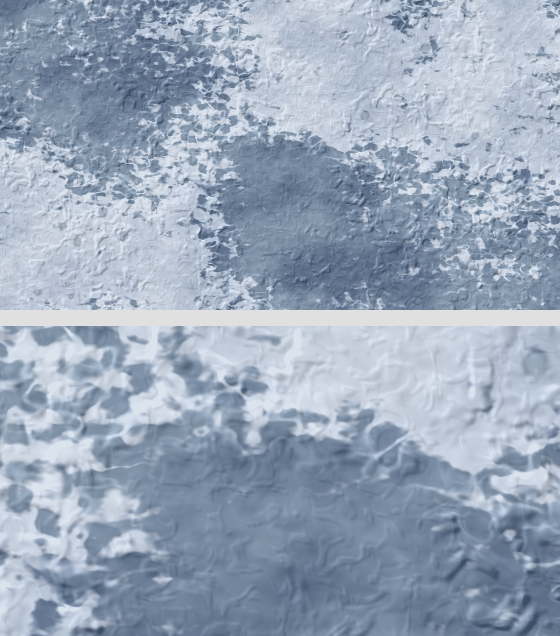
Top: the whole. Bottom: its middle third, enlarged.
Give the GLSL for this texture, as a WebGL 2 fragment shader.

```glsl
#version 300 es
precision highp float;

uniform vec2 u_resolution;
out vec4 fragColor;

float hash(vec2 p) {
  return fract(sin(dot(p, vec2(127.1, 311.7))) * 43758.5453);
}

float noise(vec2 p) {
  vec2 i = floor(p), f = fract(p);
  f = f * f * (3.0 - 2.0 * f);
  float low = mix(hash(i), hash(i + vec2(1.0, 0.0)), f.x);
  float high = mix(hash(i + vec2(0.0, 1.0)), hash(i + vec2(1.0, 1.0)), f.x);
  return mix(low, high, f.y);
}

float fbm(vec2 p, int octaves) {
  float sum = 0.0, amplitude = 0.5, total = 0.0;
  mat2 turn = mat2(1.6, 1.2, -1.2, 1.6);
  for (int i = 0; i < octaves; i++) {
    sum += amplitude * noise(p);
    total += amplitude;
    amplitude *= 0.5;
    p = turn * p + 17.3;
  }
  return sum / total;
}

vec2 warp(vec2 p, float scale, float amount) {
  vec2 offset = vec2(noise(p * scale), noise(p * scale + 41.7)) - 0.5;
  return p + amount * offset;
}

// Wide patches gathered along a falling diagonal, positive where worn
float wornField(vec2 p) {
  float diagonal = (p.y - 0.80 + 0.52 * p.x) / 1.13;
  float band = exp(-pow(diagonal / 0.31, 2.0));
  band *= 1.0 - 0.8 * smoothstep(1.25, 1.6, p.x);
  float patches = fbm(warp(p, 5.0, 0.12) * vec2(2.8, 3.6) + 7.4, 5) - 0.5;
  return 0.55 * (band - 0.5) + 1.7 * patches;
}

// Bright net of thin curled ridges
float crackle(vec2 p, float scale) {
  float n = fbm(warp(p, scale * 0.6, 0.02) * vec2(0.85, 1.15) * scale, 2);
  return smoothstep(0.76, 0.98, 1.0 - abs(2.0 * n - 1.0));
}

// Raised flakes
float flakeHeight(vec2 p, float scale) {
  float n = fbm(warp(p, scale * 0.5, 0.025) * scale + 23.0, 2);
  return smoothstep(0.46, 0.74, n);
}

// Slope of the flakes towards a light at the upper left
float relief(vec2 p, float scale, float reach) {
  vec2 e = reach * vec2(-0.7, 0.7);
  return flakeHeight(p - e, scale) - flakeHeight(p + e, scale);
}

// Sparse round blisters: x is the disc, y is the rim
vec2 blisters(vec2 p, float scale, float share) {
  vec2 cell = floor(p * scale), result = vec2(0.0);
  for (int y = -1; y <= 1; y++) {
    for (int x = -1; x <= 1; x++) {
      vec2 id = cell + vec2(x, y);
      vec2 center = id + vec2(hash(id + 3.1), hash(id + 8.7));
      float radius = mix(0.06, 0.17, pow(hash(id + 5.3), 2.0));
      float d = length(p * scale - center) - radius;
      d += 0.10 * (noise(p * scale * 6.0) - 0.5);
      float present = step(hash(id + 12.9), share);
      result.x = max(result.x, present * smoothstep(0.03, -0.03, d));
      result.y = max(result.y, present * smoothstep(0.05, 0.0, abs(d)));
    }
  }
  return result;
}

void main() {
  vec2 p = gl_FragCoord.xy / u_resolution.y;

  // Worn areas with frayed, speckled borders
  float field = wornField(p);
  float fray = exp(-pow(field / 0.24, 2.0));
  float grain = fbm(warp(p, 30.0, 0.015) * vec2(40.0, 58.0), 3) - 0.5;
  float net = crackle(p, 36.0);
  float worn = smoothstep(-0.13, 0.15, field + 1.15 * grain - 0.20 * fray * (net - 0.3));

  // Cloudy tones inside each layer
  float cloud = smoothstep(0.28, 0.72, fbm(p * vec2(6.0, 8.0) + 31.0, 4));
  float mottle = fbm(p * vec2(55.0, 75.0) + 11.0, 2) - 0.5;
  vec3 slate = mix(vec3(0.37, 0.44, 0.54), vec3(0.51, 0.58, 0.66), cloud);
  vec3 chalk = mix(vec3(0.69, 0.74, 0.81), vec3(0.79, 0.82, 0.87), cloud);
  chalk += 0.04 * fray;
  vec3 color = mix(chalk, slate, worn);
  color += 0.10 * mottle;
  color += 0.16 * net * worn * fray;

  // Round blisters
  vec2 spot = blisters(p, 8.0, 0.30);
  color = mix(color, vec3(0.50, 0.57, 0.65), 0.45 * spot.x);
  color -= 0.07 * spot.y;

  // Embossed flakes in patches over a faint rough skin
  float peeling = smoothstep(0.42, 0.64, fbm(p * vec2(6.0, 7.5) + 53.0, 3));
  peeling = max(peeling, 0.7 * fray);
  color += 0.20 * (0.2 + peeling) * relief(p, 42.0, 0.0028);
  color += 0.06 * relief(p + 4.0, 85.0, 0.002);

  fragColor = vec4(clamp(color, vec3(0.24, 0.31, 0.40), vec3(0.86, 0.89, 0.93)), 1.0);
}
```
